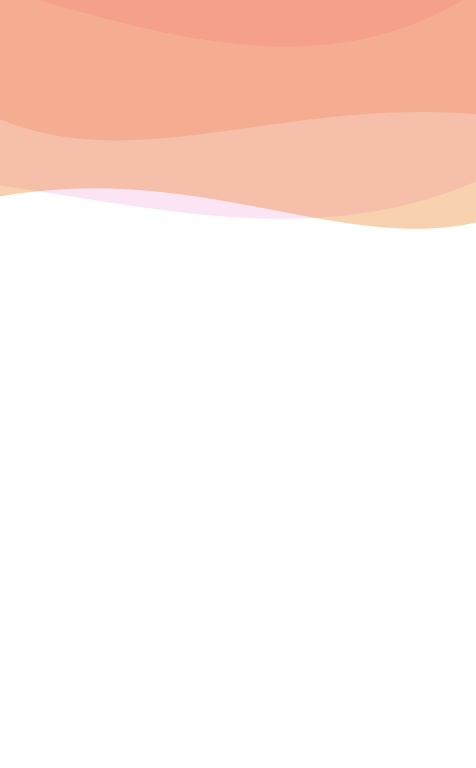
Reproduce this background procedurally as a Shadertoy shader.

```glsl
const vec3 PAPER   = vec3(1.0);
const vec3 LILAC   = vec3(0.985, 0.898, 0.961);
const vec3 APRICOT = vec3(0.973, 0.820, 0.682);
const vec3 PEACH   = vec3(0.961, 0.749, 0.663);
const vec3 ORANGE  = vec3(0.961, 0.678, 0.569);
const vec3 CORAL   = vec3(0.961, 0.627, 0.545);

// Wave depths below the top edge, in canvas heights:
// at the left side, then at 1/4, 1/2, 3/4 and the right side.
const float CORAL_LEFT   = -0.0144;
const vec4  CORAL_WAVE   = vec4(0.0287, 0.0574, 0.0522, -0.0104);
const float ORANGE_LEFT  = 0.1553;
const vec4  ORANGE_WAVE  = vec4(0.1827, 0.1683, 0.1494, 0.1487);
const float APRICOT_LEFT = 0.2557;
const vec4  APRICOT_WAVE = vec4(0.2460, 0.2649, 0.2923, 0.2897);
const float LILAC_LEFT   = 0.2414;
const vec4  LILAC_WAVE   = vec4(0.2655, 0.2831, 0.2786, 0.2362);

// Smooth quartic through five evenly spaced depths (Newton form)
float waveDepth(float x, float left, vec4 wave) {
    float s = 4.0 * x;
    vec4 d1 = wave - vec4(left, wave.xyz);
    vec3 d2 = d1.yzw - d1.xyz;
    vec2 d3 = d2.yz - d2.xy;
    float d4 = d3.y - d3.x;
    return left + s * (d1.x + (s - 1.0) / 2.0 * (d2.x
         + (s - 2.0) / 3.0 * (d3.x + (s - 3.0) / 4.0 * d4)));
}

// Antialiased coverage of the area above a wave
float coverage(vec2 p, float left, vec4 wave) {
    float gap = waveDepth(p.x, left, wave) - p.y;
    return clamp(gap * iResolution.y + 0.5, 0.0, 1.0);
}

void mainImage(out vec4 fragColor, in vec2 fragCoord) {
    vec2 uv = fragCoord / iResolution.xy;
    vec2 p = vec2(uv.x, 1.0 - uv.y);

    // Two crossing translucent sheets
    float lilac = coverage(p, LILAC_LEFT, LILAC_WAVE);
    float apricot = coverage(p, APRICOT_LEFT, APRICOT_WAVE);
    vec3 color = mix(mix(PAPER, LILAC, lilac),
                     mix(APRICOT, PEACH, lilac), apricot);

    // Upper bands
    color = mix(color, ORANGE, coverage(p, ORANGE_LEFT, ORANGE_WAVE));
    color = mix(color, CORAL, coverage(p, CORAL_LEFT, CORAL_WAVE));

    fragColor = vec4(color, 1.0);
}
```
